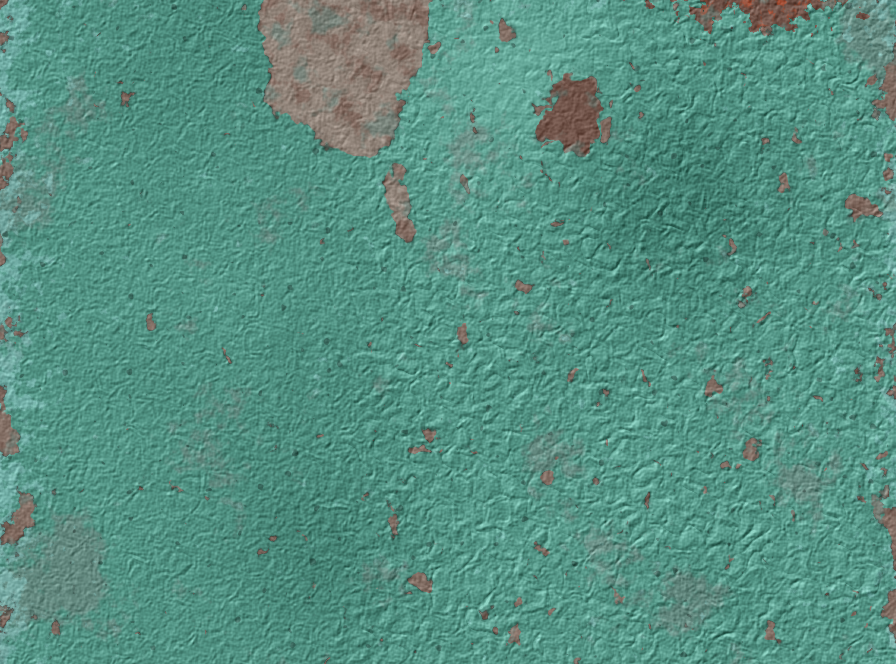
Reproduce this texture procedurally as a WebGL 2 fragment shader.

```glsl
#version 300 es
precision highp float;

uniform vec2 u_resolution;
out vec4 fragColor;

// Paint and metal colours
const vec3 PAINT_DARK = vec3(0.235, 0.465, 0.41);
const vec3 PAINT_MID = vec3(0.325, 0.585, 0.525);
const vec3 PAINT_LIGHT = vec3(0.435, 0.70, 0.64);
const vec3 CHALK = vec3(0.50, 0.73, 0.71);
const vec3 STAIN = vec3(0.41, 0.52, 0.49);
const vec3 PRIMER = vec3(0.57, 0.52, 0.48);
const vec3 RUST = vec3(0.43, 0.31, 0.27);
const vec3 ORANGE = vec3(0.66, 0.28, 0.17);

// Relief, as cells per canvas height
const float WRINKLE_FREQ = 40.0;
const float GRAIN_FREQ = 112.0;
const float GRIT_FREQ = 210.0;
const float LIGHT_STEP = 0.0026;
const float RELIEF_GAIN = 3.1;
const vec2 LIGHT_DIR = vec2(-0.6, 0.8);

// Flaking, in canvas heights
const float CHIP_CELL = 0.075;
const float CRUMB_CELL = 0.034;
const float PIT_CELL = 0.042;
const float FLAKE_THRESHOLD = 0.93;
const vec2 BARE_POS = vec2(0.515, 1.0), BARE_SIZE = vec2(0.125, 0.235);
const vec2 SHARD_POS = vec2(0.61, 0.69), SHARD_SIZE = vec2(0.021, 0.056);
const vec2 SCAB_POS = vec2(0.86, 0.83), SCAB_SIZE = vec2(0.036, 0.064);
const vec2 CORNER_POS = vec2(1.16, 1.01), CORNER_SIZE = vec2(0.13, 0.045);

vec2 hash2(vec2 cell) {
  uvec2 v = uvec2(ivec2(cell)) * 1664525u + 1013904223u;
  for (int i = 0; i < 2; i++) {
    v.x += v.y * 1664525u;
    v.y += v.x * 1664525u;
    v ^= v >> 16u;
  }
  return vec2(v & 65535u) / 65535.0;
}

float corner(vec2 cell, vec2 offset) {
  return dot(hash2(cell) * 2.0 - 1.0, offset);
}

float gradientNoise(vec2 p) {
  vec2 i = floor(p), f = p - i;
  vec2 w = f * f * f * (f * (f * 6.0 - 15.0) + 10.0);
  vec2 x = vec2(1, 0), y = vec2(0, 1);
  float low = mix(corner(i, f), corner(i + x, f - x), w.x);
  float high = mix(corner(i + y, f - y), corner(i + 1.0, f - 1.0), w.x);
  return 1.5 * mix(low, high, w.y);
}

float fbm(vec2 p) {
  float sum = 0.0, amp = 1.0;
  for (int i = 0; i < 4; i++) {
    sum += amp * gradientNoise(p);
    p = p * 2.03 + 19.7;
    amp *= 0.5;
  }
  return sum;
}

vec2 warp(vec2 p, float freq) {
  return vec2(gradientNoise(p * freq), gradientNoise(p * freq + 31.4));
}

// Blisters parted by sharp creases, under grain and grit
float relief(vec2 p, float wrinkle, float grain) {
  vec2 q = p + 0.011 * warp(p, 36.0);
  float blister = 1.3 * abs(gradientNoise(q * WRINKLE_FREQ)) - 0.3;
  return wrinkle * blister
       + grain * (0.5 * gradientNoise(q * GRAIN_FREQ) + 0.25 * gradientNoise(p * GRIT_FREQ));
}

// Signed distance to round spots scattered on a jittered grid
float spots(vec2 p, float cell, float density, float radius) {
  vec2 base = floor(p / cell);
  float d = cell;
  for (int k = 0; k < 9; k++) {
    vec2 id = base + vec2(k % 3, k / 3) - 1.0;
    vec2 pick = hash2(id + 211.0);
    float r = radius * mix(0.2, 1.0, pick.y * pick.y);
    float gap = length(p - (id + 0.15 + 0.7 * hash2(id)) * cell) - r;
    d = min(d, pick.x < density ? gap : cell);
  }
  return d;
}

float ellipse(vec2 p, vec2 center, vec2 size) {
  return (length((p - center) / size) - 1.0) * min(size.x, size.y);
}

float glow(vec2 p, vec2 center, vec2 size) {
  vec2 q = (p - center) / size;
  return exp(-dot(q, q));
}

void main() {
  vec2 p = gl_FragCoord.xy / u_resolution.y;
  float width = u_resolution.x / u_resolution.y;
  float aa = 0.8 / u_resolution.y;
  float cloud = fbm(p * 4.0 + 7.0);
  float mottle = fbm(p * 24.0);
  float speckle = fbm(p * 60.0 + 3.0);
  float edge = exp(-p.x / 0.055) + 0.7 * exp(-(width - p.x) / 0.05) + 0.3 * exp(-(1.0 - p.y) / 0.03);
  float rightSide = smoothstep(0.42, 0.62, p.x + 0.08 * cloud);

  // Broad shading and lit relief
  float calm = glow(p, vec2(0.76, 0.88), vec2(0.17, 0.15));
  float wrinkle = mix(0.15, 0.95, rightSide) * (1.0 - 0.5 * calm);
  float grain = mix(0.9, 1.0, rightSide) * (1.0 - 0.35 * calm);
  float height = relief(p, wrinkle, grain);
  float slope = height - relief(p + LIGHT_DIR * LIGHT_STEP, wrinkle, grain);
  float tone = 0.17 * cloud + 0.16 * mottle + 0.16 * rightSide - 0.08;
  tone += 0.6 * calm - 0.85 * glow(p, vec2(1.04, 0.70), vec2(0.16, 0.17));
  tone -= 0.4 * glow(p, vec2(0.52, 0.22), vec2(0.14, 0.28)) + 0.3 * glow(p, vec2(0.33, 0.95), vec2(0.15, 0.2));
  tone = clamp(tone + RELIEF_GAIN * slope + 0.6 * height, -2.4, 2.2);
  vec3 color = PAINT_MID + max(tone, 0.0) * (PAINT_LIGHT - PAINT_MID) + min(tone, 0.0) * (PAINT_MID - PAINT_DARK);

  // Grey stains and chalky borders
  float stain = smoothstep(0.3, 0.75, fbm(p * 5.0 + 53.0) + 0.3 * mottle + 0.3 * speckle + 0.35 * edge);
  color = mix(color, STAIN + 0.09 * tone, 0.75 * stain);
  float chalk = smoothstep(0.35, 0.65, 0.75 * edge + 0.35 * mottle + 0.45 * speckle);
  color = mix(color, CHALK + 0.1 * tone, 0.7 * chalk);

  // Small pits
  float pit = spots(p + 0.003 * warp(p, 120.0), PIT_CELL, 0.5, 0.005);
  color *= 1.0 - 0.28 * smoothstep(aa, -aa, pit);

  // Flaked areas with ragged outlines
  vec2 q = p + 0.035 * warp(p, 12.0) + 0.012 * warp(p, 45.0) + 0.006 * warp(p, 115.0);
  float scab = ellipse(q, SCAB_POS, SCAB_SIZE);
  float rustyCorner = ellipse(q, CORNER_POS, CORNER_SIZE) + 0.03 * mottle + 0.02 * speckle;
  vec2 shardPoint = q + vec2(0.35 * (q.y - SHARD_POS.y), 0.0);
  float bare = min(ellipse(q, BARE_POS, BARE_SIZE), ellipse(shardPoint, SHARD_POS, SHARD_SIZE));
  float sparse = smoothstep(0.3, -0.3, fbm(p * 5.0 + 91.0)) + 1.0 - rightSide;
  float chips = spots(q, CHIP_CELL, 0.4, 0.016) + 0.006 * sparse;
  float crumbs = spots(q + 5.0, CRUMB_CELL, 0.3, 0.006) + 0.0025 * sparse;
  float wear = fbm(p * vec2(16.0, 10.0) + 81.0) + 0.3 * speckle + 0.75 * edge + 0.1 * rightSide;
  float worn = 0.025 * (FLAKE_THRESHOLD - wear);
  float loose = min(min(chips, crumbs), worn);
  float flake = min(min(scab, rustyCorner), min(bare, loose));

  // Primer and rust
  float rust = 0.55 * smoothstep(0.0, 0.6, mottle + 0.5 * speckle + 0.3 * edge);
  rust = max(rust, 0.9 * smoothstep(0.004, -0.004, min(scab, rustyCorner)));
  rust = max(rust, 0.4 * smoothstep(0.004, -0.004, loose) * step(0.0, bare));
  vec3 metal = mix(PRIMER, RUST, rust);
  metal = mix(metal, STAIN, 0.6 * smoothstep(0.1, 0.5, fbm(p * 18.0 + 44.0)));
  float glowing = smoothstep(0.01, -0.02, rustyCorner) * smoothstep(-0.1, 0.35, speckle + 0.4 * mottle);
  metal = mix(metal, ORANGE, 0.85 * glowing) + 0.05 * speckle + 0.28 * slope;
  color = mix(color, metal, smoothstep(aa, -aa, flake));

  // Broken shadow along the paint edge
  float shadow = 0.36 * smoothstep(-0.35, 0.25, speckle + 0.5 * mottle);
  color *= 1.0 - shadow * exp(-abs(flake) / 0.0018);

  fragColor = vec4(clamp(color, 0.0, 1.0), 1.0);
}
```
